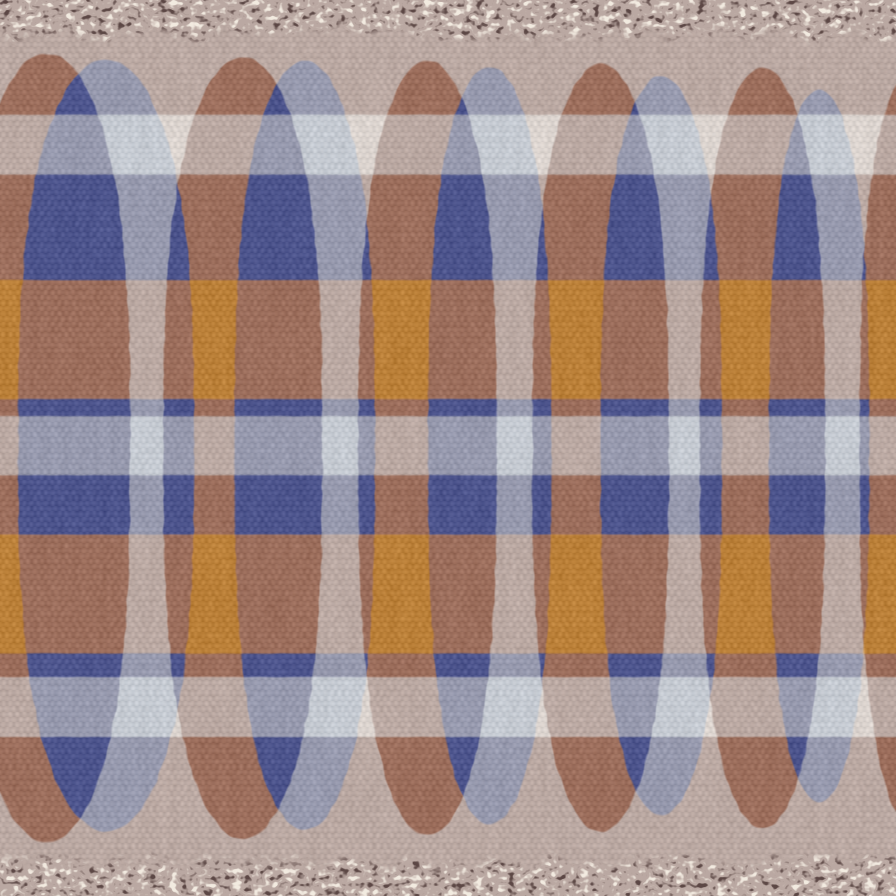
This pattern is drawn by a Shadertoy shader. Its source:

```glsl
// A woven runner: two rows of overlapping tall ovals, narrowing to the right,
// crossed by pale and ochre bands. Each overlap picks its own yarn colour;
// gradient noise frays the edges, the yarn and the tufted borders.

float hash(vec2 p) {
    p = fract(p * vec2(0.1031, 0.1137));
    p += dot(p, p.yx + 33.33);
    return fract((p.x + p.y) * p.x * 17.0);
}

vec2 gradientAt(vec2 cell) {
    float angle = 6.2832 * hash(cell + 57.0);
    return vec2(cos(angle), sin(angle));
}

float gradientNoise(vec2 p) {
    vec2 i = floor(p), f = fract(p);
    vec2 u = f * f * f * (f * (f * 6.0 - 15.0) + 10.0);
    vec2 e = vec2(0.0, 1.0);
    float low = mix(dot(gradientAt(i), f),
                    dot(gradientAt(i + e.yx), f - e.yx), u.x);
    float high = mix(dot(gradientAt(i + e.xy), f - e.xy),
                     dot(gradientAt(i + e.yy), f - e.yy), u.x);
    return mix(low, high, u.y);
}

// Coverage of a tall oval that is a little fuller than an ellipse.
float oval(vec2 p, vec2 radius, float soft) {
    vec2 q = abs(p) / radius;
    float field = q.x * q.x + pow(q.y, 2.8) - 1.0;
    vec2 slope = vec2(2.0 * q.x, 2.8 * pow(q.y, 1.8)) / radius;
    return smoothstep(soft, -soft, field / (length(slope) + 0.001));
}

float band(float y, float centre, float halfWidth, float soft) {
    return smoothstep(soft, -soft, abs(y - centre) - halfWidth);
}

// Yarn chosen by which of the two ovals cover the point.
vec3 yarn(vec3 bare, vec3 rust, vec3 blue, vec3 both, vec2 cover) {
    return mix(mix(bare, rust, cover.x), mix(blue, both, cover.x), cover.y);
}

void mainImage(out vec4 fragColor, in vec2 fragCoord) {
    vec2 uv = fragCoord / iResolution.y;
    float soft = 0.0008 + 0.7 / iResolution.y;

    // Slightly frayed outlines
    vec2 p = uv + 0.0022 * vec2(gradientNoise(uv * 65.0),
                                gradientNoise(uv * 65.0 + 31.0));

    // Ovals, in 768ths of the canvas: x = rust, y = blue
    vec2 cover = vec2(0.0);
    for (int k = -1; k <= 5; k++) {
        float i = float(k);
        vec2 rustCentre = vec2(40.0 + 173.0 * i - 4.9 * i * i, 384.0);
        vec2 rustRadius = vec2(71.0 - 4.6 * i + 2.5 * sin(2.2 * i + 0.2),
                               338.0 - 3.0 * i);
        vec2 blueCentre = vec2(91.0 + 176.0 * i - 5.8 * i * i, 386.0);
        vec2 blueRadius = vec2(72.0 - 8.0 * i + 5.0 * sin(1.6 * i + 2.4),
                               331.0 - 1.6 * i * i);
        cover = max(cover, vec2(
            oval(p - rustCentre / 768.0, rustRadius / 768.0, soft),
            oval(p - blueCentre / 768.0, blueRadius / 768.0, soft)));
    }

    // Crossing bands
    float y = uv.y + 0.0006 * gradientNoise(uv * 50.0);
    float pale = max(band(y, 0.8385, 0.0335, soft),
                 max(band(y, 0.5026, 0.0330, soft),
                     band(y, 0.2109, 0.0335, soft)));
    float ochre = max(band(y, 0.621, 0.0664, soft),
                      band(y, 0.337, 0.0664, soft));

    // Yarn palette
    vec3 ground = vec3(0.73, 0.66, 0.635);
    vec3 rust = vec3(0.61, 0.43, 0.36);
    vec3 blue = vec3(0.59, 0.60, 0.68);
    vec3 indigo = vec3(0.30, 0.33, 0.55);
    vec3 color = yarn(ground, rust, blue, indigo, cover);
    color = mix(color, yarn(vec3(0.80, 0.66, 0.48), vec3(0.73, 0.50, 0.22),
                            ground, rust, cover), ochre);
    color = mix(color, yarn(vec3(0.86, 0.83, 0.81), ground,
                            vec3(0.77, 0.79, 0.82), blue, cover), pale);

    // Staggered stitches and uneven yarn
    vec2 stitch = uv * vec2(128.0, 170.0);
    stitch.x += 0.5 * mod(floor(stitch.y), 2.0);
    vec2 wave = cos(6.2832 * (fract(stitch) - 0.5));
    color += 0.022 * wave.x * vec3(1.0, 0.9, 0.8) + 0.014 * wave.y;
    color += 0.05 * gradientNoise(uv * vec2(210.0, 150.0));
    color += 0.025 * gradientNoise(uv * vec2(90.0, 14.0));

    // Tufted borders with dark gaps and light fibre ends
    float edge = min(uv.y, 1.0 - uv.y);
    float ragged = edge + 0.018 * gradientNoise(uv * 38.0);
    float border = smoothstep(0.047, 0.030, ragged);
    float tuft = gradientNoise(uv * vec2(85.0, 125.0))
               + 0.6 * gradientNoise(uv * vec2(190.0, 230.0) + 9.0);
    vec3 pile = mix(ground, vec3(0.36, 0.28, 0.27),
                    smoothstep(0.12, 0.60, -tuft));
    pile = mix(pile, vec3(0.95, 0.92, 0.88), smoothstep(0.08, 0.55, tuft));
    color = mix(color, pile, border);

    fragColor = vec4(clamp(color, 0.0, 1.0), 1.0);
}
```
